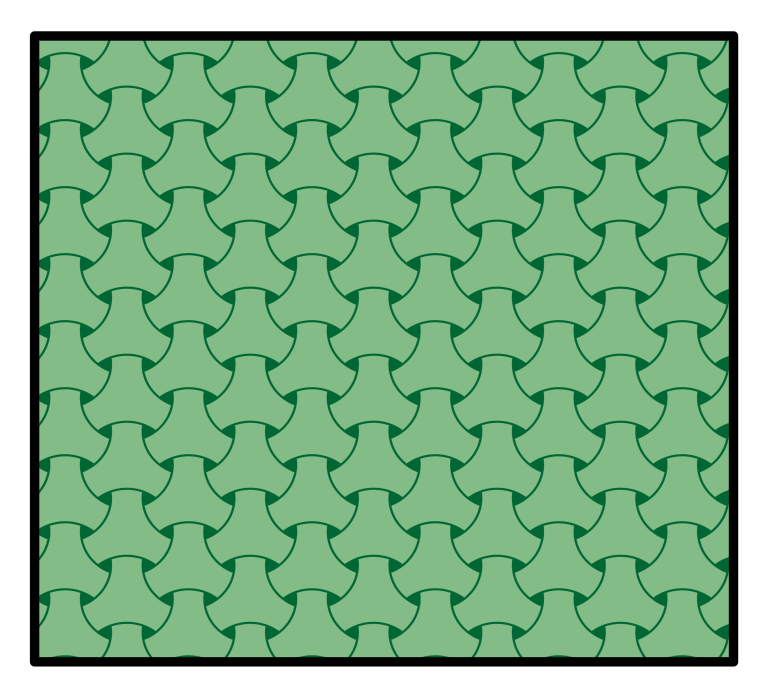
Give the GLSL for this pattern, as a Shadertoy shader.

```glsl
// Interlocking three-armed tiles on a hexagonal lattice inside a black frame.
// Each tile is a disc cut by three alternate neighbouring discs; spots that
// no tile covers show as dark gaps, and a thin line follows every outline.

// Lengths are fractions of the canvas height unless noted.
const float ROW_STEP      = 0.09686;               // vertical repeat
const float COLUMN_STEP   = 0.08918;               // neighbouring columns
const vec2  TILE_ORIGIN   = vec2(0.0941, 0.8610);  // centre of one tile
const float DISC_RADIUS   = 0.643;                 // in vertical repeats
const float LINE_HALF     = 0.016;                 // in vertical repeats

const vec2  FRAME_CENTER  = vec2(0.5550, 0.4958);
const vec2  FRAME_HALF    = vec2(0.5050, 0.4522);  // to the middle of the stroke
const float FRAME_STROKE  = 0.0068;                // half width of the stroke

const vec3 PAPER      = vec3(1.0);
const vec3 TILE_GREEN = vec3(0.518, 0.737, 0.529);
const vec3 DARK_GREEN = vec3(0.0, 0.40, 0.20);
const vec3 FRAME_INK  = vec3(0.005);

const float HEX = 0.8660254;

// Signed distance to a tile centred at the origin, head pointing up.
float tileDistance(vec2 p) {
    float body  = length(p) - DISC_RADIUS;
    float below = DISC_RADIUS - length(p + vec2(0.0, 1.0));
    // Mirroring in x covers both upper neighbours.
    float above = DISC_RADIUS - length(vec2(abs(p.x), p.y) - vec2(HEX, 0.5));
    return max(body, max(below, above));
}

// Distance to the nearest tile of the lattice, negative inside.
float latticeDistance(vec2 p) {
    float column = p.x / HEX;
    vec2 cell = floor(vec2(column, p.y - 0.5 * column));
    float d = 1.0;
    for (int i = 0; i < 2; i++) {
        for (int j = 0; j < 2; j++) {
            vec2 id = cell + vec2(i, j);
            vec2 center = vec2(HEX * id.x, id.y + 0.5 * id.x);
            d = min(d, tileDistance(p - center));
        }
    }
    return d;
}

float boxDistance(vec2 p, vec2 halfSize) {
    vec2 q = abs(p) - halfSize;
    return length(max(q, 0.0)) + min(max(q.x, q.y), 0.0);
}

// Coverage of the region where d is negative.
float coverage(float d, float pixel) {
    return 1.0 - smoothstep(-0.7 * pixel, 0.7 * pixel, d);
}

void mainImage(out vec4 fragColor, in vec2 fragCoord) {
    vec2 uv = fragCoord / iResolution.y;
    float pixel = 1.0 / iResolution.y;

    // Tiles, with columns slightly wider than a regular hexagonal lattice
    vec2 p = (uv - TILE_ORIGIN) / vec2(COLUMN_STEP / HEX, ROW_STEP);
    float tile = coverage(latticeDistance(p) + LINE_HALF, pixel / ROW_STEP);
    vec3 pattern = mix(DARK_GREEN, TILE_GREEN, tile);

    // Panel and its round-cornered frame
    float box = boxDistance(uv - FRAME_CENTER, FRAME_HALF);
    vec3 color = mix(PAPER, pattern, coverage(box, pixel));
    color = mix(color, FRAME_INK, coverage(abs(box) - FRAME_STROKE, pixel));

    fragColor = vec4(color, 1.0);
}
```
